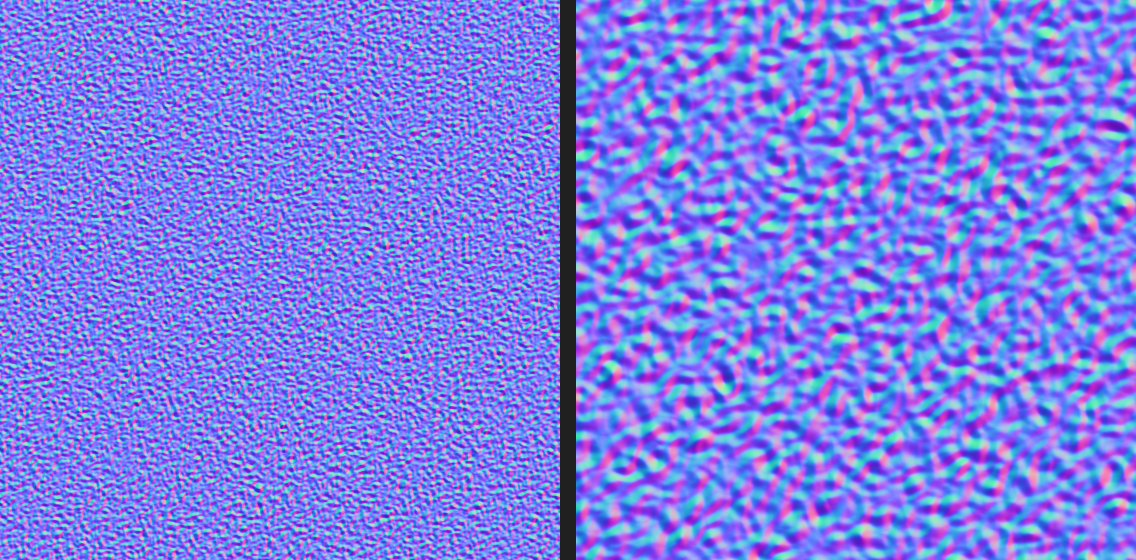
Left: the whole. Right: its middle third, enlarged.
A Shadertoy shader for this texture map:

```glsl
// Tangent-space normal map of rough plaster with short, crisp, slanted grains.

const float GRAIN_ANGLE = 0.72;     // mean direction of the ridges, radians
const float ANGLE_SPREAD = 2.1;     // range of the directions around the mean
const float ELONGATION = 1.2;       // how much narrower grains are than long
const vec2 STEEPENING = vec2(0.15, 0.06);

// Three random values in 0..1 for a cell
vec3 hash3(vec2 cell, float seed) {
    vec3 p = fract(vec3(cell.xyx + seed) * vec3(0.1031, 0.1030, 0.0973));
    p += dot(p, p.yxz + 33.33);
    return fract((p.xxy + p.yzz) * p.zyx);
}

// Slope of one oval grain of height (1-u)^3 (1-moat*u), u = squared distance.
// A moat of 5 makes the grain level out to zero on average.
vec2 grainSlope(vec2 d, float angle, float moat) {
    vec2 across = vec2(-sin(angle), cos(angle));
    vec2 metric = d + ELONGATION * across * dot(across, d);
    float u = min(dot(d, metric), 1.0);
    float rim = 1.0 - u;
    return 2.0 * metric * rim * rim * (4.0 * moat * u - 3.0 - moat);
}

// Height of a grain: clearly raised or clearly sunken
float grainHeight(float rnd) {
    float s = 2.0 * rnd - 1.0;
    return sign(s) * mix(0.55, 1.0, abs(s));
}

// Cellular layer: one grain per cell
vec2 layerSlope(vec2 p, float moat, float seed) {
    vec2 cell = floor(p);
    vec2 slope = vec2(0.0);
    for (int y = -1; y <= 1; y++) {
        for (int x = -1; x <= 1; x++) {
            vec2 id = cell + vec2(x, y);
            vec3 rnd = hash3(id, seed);
            float turn = hash3(id, seed + 57.0).x - 0.5;
            float angle = GRAIN_ANGLE + ANGLE_SPREAD * turn;
            slope += grainHeight(rnd.z) * grainSlope(p - id - rnd.xy, angle, moat);
        }
    }
    return slope;
}

// Overlapping layers of large, middle and small grains
vec2 surfaceSlope(vec2 uv) {
    return 0.22 * layerSlope(uv * 54.0, 5.0, 3.0)
         + 0.24 * layerSlope(uv * 72.0 + 4.6, 5.0, 31.0)
         + 0.23 * layerSlope(uv * 125.0 + 7.3, 0.0, 19.0);
}

// Sharpen the faces that look up and right, dull the opposite ones
vec2 steepen(vec2 facing, vec2 amount) {
    return facing + amount * (facing * facing - 0.3);
}

// Pack a unit normal into a colour
vec3 encodeNormal(vec2 facing) {
    return 0.5 + 0.5 * normalize(vec3(facing, 1.0));
}

void mainImage(out vec4 fragColor, in vec2 fragCoord) {
    vec2 uv = fragCoord / iResolution.y;
    vec2 facing = steepen(-surfaceSlope(uv), STEEPENING);
    fragColor = vec4(encodeNormal(facing), 1.0);
}
```
